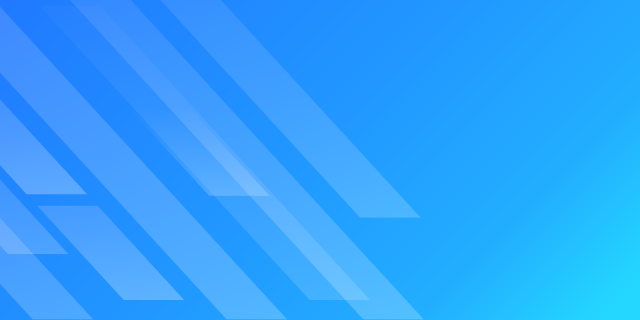
A WebGL 2 fragment shader for this background:

```glsl
#version 300 es
precision highp float;
// Blue diagonal gradient crossed by translucent slanted bands with flat ends.

uniform vec2 u_resolution;
out vec4 fragColor;

// Lengths are in canvas heights, measured from the upper left corner.
const vec3 DEEP_BLUE = vec3(0.125, 0.475, 1.0);
const vec3 MID_BLUE = vec3(0.130, 0.600, 1.0);
const vec3 SKY_BLUE = vec3(0.135, 0.685, 1.0);
const vec3 CYAN = vec3(0.140, 0.845, 1.0);
const vec3 BAND_TINT_TOP = vec3(0.92, 0.88, 1.0);
const vec3 BAND_TINT_BOTTOM = vec3(1.0);
const float MID_STOP = 0.50;
const float SKY_STOP = 0.77;
const float CYAN_STOP = 0.96;
const float SLANT = 0.918;      // sideways shift per unit of descent
const float BAND_WIDTH = 0.189; // measured horizontally

struct Band {
    float left;      // where the left edge meets the top of the canvas
    float top;
    float bottom;
    float fadeFrom;  // opacity at the top end
    float fadeTo;    // opacity at the bottom end
};

const int BAND_COUNT = 9;
const Band BANDS[BAND_COUNT] = Band[](
    Band( 0.501, -0.20, 0.680, 0.08, 0.19),
    Band( 0.219, -0.20, 0.998, 0.08, 0.22),
    Band( 0.107,  0.018, 0.9375, 0.03, 0.15),
    Band( 0.092,  0.344, 0.612, 0.01, 0.19),
    Band(-0.208, -0.20, 0.998, 0.13, 0.22),
    Band(-0.474,  0.20, 0.607, 0.13, 0.27),
    Band(-0.474,  0.643, 0.9375, 0.18, 0.27),
    Band(-0.704,  0.45, 0.794, 0.13, 0.20),
    Band(-0.814,  0.55, 0.998, 0.15, 0.20)
);

// Diagonal gradient, deep at the upper left and cyan at the lower right.
vec3 backdrop(vec2 p, float aspect) {
    float t = (p.x + p.y) / (aspect + 1.0);
    vec3 color = mix(DEEP_BLUE, MID_BLUE, clamp(t / MID_STOP, 0.0, 1.0));
    color = mix(color, SKY_BLUE, clamp((t - MID_STOP) / (SKY_STOP - MID_STOP), 0.0, 1.0));
    return mix(color, CYAN, clamp((t - SKY_STOP) / (CYAN_STOP - SKY_STOP), 0.0, 1.0));
}

// Antialiased coverage of the interval from lo to hi.
float interval(float v, float lo, float hi, float soft) {
    return clamp(min(v - lo, hi - v) / soft + 0.5, 0.0, 1.0);
}

void main() {
    float pixel = 1.0 / u_resolution.y;
    float aspect = u_resolution.x * pixel;
    vec2 p = vec2(gl_FragCoord.x, u_resolution.y - gl_FragCoord.y) * pixel;
    vec3 color = backdrop(p, aspect);

    // Layer the bands in sheared space, where their sides are vertical.
    float across = p.x - SLANT * p.y;
    for (int i = 0; i < BAND_COUNT; i++) {
        Band b = BANDS[i];
        float along = clamp((p.y - b.top) / (b.bottom - b.top), 0.0, 1.0);
        float cover = interval(across, b.left, b.left + BAND_WIDTH, 1.3 * pixel)
                    * interval(p.y, b.top, b.bottom, pixel);
        vec3 tint = mix(BAND_TINT_TOP, BAND_TINT_BOTTOM, along);
        color = mix(color, tint, cover * mix(b.fadeFrom, b.fadeTo, along));
    }
    fragColor = vec4(color, 1.0);
}
```
